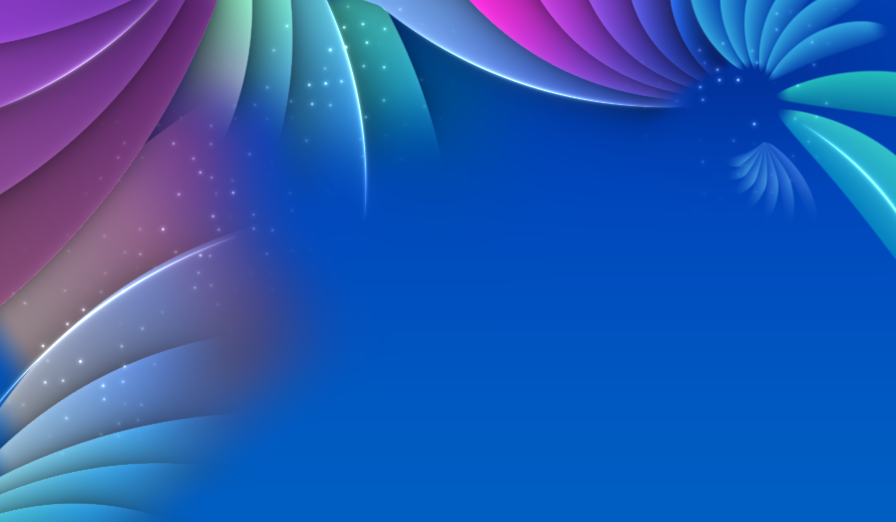
Reproduce this background procedurally as a Shadertoy shader.

```glsl
// Curled translucent feathers fan over a deep blue field, with glints and dust.
// Each feather is one side of a bent chord, painted back to front with a soft
// shadow; closed leaves reuse the bent chord and are spread by loops.

const float SOFT = .0028;
const vec4 STEM = vec4(.6, 1.05, .697, .576);     // hanging feather, root and tip
const vec4 SWEEP = vec4(1.306, .795, .725, .99);  // long pale feather, root and tip
const float STEM_BEND = -.035, SWEEP_BEND = -.055;

float hash(vec2 v) {
  return fract(sin(dot(v, vec2(127.1, 311.7))) * 43758.5);
}

float glow(vec2 p, vec2 centre, vec2 radius) {
  vec2 q = (p - centre) / radius;
  return exp(-dot(q, q));
}

// x: position along the chord, y: distance to the right of its curve
vec2 bentChord(vec2 p, vec4 ends, float bend) {
  vec2 chord = ends.zw - ends.xy;
  float len = length(chord);
  vec2 dir = chord / len, q = p - ends.xy;
  float t = dot(q, dir) / len, k = clamp(t, 0., 1.);
  return vec2(t, dot(q, vec2(dir.y, -dir.x)) - bend * 4. * k * (1. - k));
}

// Open feather with a lit edge; form holds bend, depth and start of the fade
void feather(inout vec3 col, vec2 p, vec4 ends, vec3 form, vec3 rootColor, vec3 tipColor) {
  vec2 c = bentChord(p, ends, form.x);
  float along = smoothstep(-.04, .1, c.x) * (1. - smoothstep(form.z, form.z + .45, c.x));
  float inside = max(c.y, 0.);
  float cover = smoothstep(-SOFT, SOFT, c.y) * (1. - smoothstep(.75, 1.4, inside / form.y));
  vec3 tint = mix(rootColor, tipColor, smoothstep(0., 1., c.x));
  tint *= 1.06 - .35 * smoothstep(0., form.y, inside);
  tint += .07 * exp(-inside / .012);
  col *= 1. - .3 * along * exp(-abs(c.y) / .025) * step(c.y, 0.);
  col = mix(col, tint, cover * along);
}

// Closed leaf, dark to lit across; form holds bend, width and start of the fade
void leaf(inout vec3 col, vec2 p, vec4 ends, vec3 form, vec3 dark, vec3 lit) {
  vec2 c = bentChord(p, ends, form.x);
  float k = clamp(c.x, 0., 1.);
  float halfWidth = form.y * 1.9 * pow(k, .75) * sqrt(1. - k);
  float cover = smoothstep(-SOFT, SOFT, halfWidth - abs(c.y));
  cover *= smoothstep(0., .08, c.x) * (1. - smoothstep(form.z, 1., c.x));
  float side = clamp(.5 - .5 * c.y / max(halfWidth, .001), 0., 1.);
  col = mix(col, mix(dark, lit, side), cover);
}

float glint(vec2 p, vec4 ends, float bend) {
  vec2 c = bentChord(p, ends, bend);
  float d = abs(c.y);
  return sin(3.14159 * clamp(c.x, 0., 1.)) * (exp(-d / .0022) + .15 * exp(-d / .012));
}

vec3 backdrop(vec2 p) {
  vec3 col = mix(vec3(0, .365, .76), vec3(0, .27, .74), smoothstep(0., .8, p.y));
  col = mix(col, vec3(.01, .17, .56), .75 * glow(p, vec2(1.4, .88), vec2(.4, .17)));
  col = mix(col, vec3(0, .32, .52), .7 * glow(p, vec2(.83, .84), vec2(.15, .18)));
  return mix(col, vec3(.45, .22, .52), .8 * glow(p, vec2(.33, .72), vec2(.15, .2)));
}

void leftFans(inout vec3 col, vec2 p) {
  // Lower fan, rose to teal
  feather(col, p, vec4(-.1, .45, .45, .85), vec3(0, .45, .5), vec3(.62, .56, .58), vec3(.55, .25, .54));
  feather(col, p, vec4(-.02, .19, .56, .587), vec3(-.07, .24, .48), vec3(.56, .59, .64), vec3(.3, .4, .77));
  feather(col, p, vec4(-.03, .11, .48, .364), vec3(-.05, .18, .5), vec3(.55, .7, .8), vec3(.25, .43, .83));
  for (float f = 0.; f < 1.1; f += .5) {
    vec4 ends = mix(vec4(-.05, .06, .536, .21), vec4(-.05, 0, .36, -.01), f);
    feather(col, p, ends, vec3(-.04, .12, .46), mix(vec3(.48, .77, .85), vec3(.24, .66, .75), f), vec3(.05, .45, .83));
  }
  // Hanging feathers, teal to pale green
  feather(col, p, vec4(.7, 1.05, .853, .654), vec3(-.02, .15, .5), vec3(.26, .74, .71), vec3(0, .42, .68));
  feather(col, p, STEM, vec3(STEM_BEND, .14, .52), vec3(.34, .72, .8), vec3(.05, .36, .77));
  feather(col, p, vec4(.55, 1.05, .525, .7), vec3(-.02, .1, .5), vec3(.43, .83, .75), vec3(.13, .38, .7));
  feather(col, p, vec4(.48, 1.05, .413, .7), vec3(-.025, .11, .5), vec3(.5, .84, .7), vec3(.5, .36, .66));
  // Purple corner
  for (float f = 0.; f < 1.1; f += .3333) {
    vec4 ends = mix(vec4(.435, 1.05, -.04, .38), vec4(.29, 1.02, -.04, .91), f * (1.4 - .4 * f));
    vec3 rootColor = mix(vec3(.38, .15, .46), vec3(.42, .2, .64), f);
    feather(col, p, ends, vec3(.045 * f - .06, .4, 1.1), rootColor, mix(vec3(.48, .27, .43), vec3(.52, .22, .74), f));
  }
}

void rightFan(inout vec3 col, vec2 p) {
  // Sweep from pale blue through magenta to violet
  feather(col, p, SWEEP, vec3(SWEEP_BEND, .22, .95), vec3(.16, .28, .74), vec3(.42, .6, .86));
  for (float f = 0.; f < 1.1; f += .25) {
    vec4 ends = vec4(mix(vec2(1.28, .81), vec2(1.36, .855), f), mix(.88, 1.28, pow(f, .75)), 1.02);
    vec3 form = mix(vec3(-.045, .18, 1), vec3(-.018, .04, 1), f);
    feather(col, p, ends, form, mix(vec3(.3, .28, .78), vec3(.03, .17, .56), f), mix(vec3(.92, .16, .8), vec3(.12, .36, .84), f));
  }
  // Blue spray above the hub
  for (float f = 0.; f < 1.1; f += .2) {
    float angle = mix(1.92, .4, f);
    vec2 hub = vec2(1.436, .83), dir = vec2(cos(angle), sin(angle));
    leaf(col, p, vec4(hub + .035 * dir, hub + .29 * dir), vec3(-.025, .032, .85), vec3(.03, .28, .68), vec3(.2, .66, .88));
  }
  // Broad teal leaves
  leaf(col, p, vec4(1.485, .79, 1.82, .42), vec3(-.05, .08, .65), vec3(.02, .5, .76), vec3(.2, .76, .78));
  leaf(col, p, vec4(1.48, .815, 1.88, .78), vec3(-.025, .052, .9), vec3(.03, .45, .65), vec3(.14, .74, .74));
  // Small curl below the hub
  for (float f = 0.; f < 1.1; f += .1667) {
    float angle = mix(3.6, 5.25, f);
    vec2 root = vec2(1.464, .73), dir = vec2(cos(angle), sin(angle));
    leaf(col, p, vec4(root, root + mix(.09, .19, f) * dir), vec3(-.015, .014, .45), vec3(.06, .3, .75), mix(vec3(.35, .78, .92), vec3(.2, .45, .85), f));
  }
}

// Random specks
float dust(vec2 p) {
  vec2 cell = floor(p * 28.), offset = .25 + .5 * vec2(hash(cell), hash(cell + 17.));
  float d = length(fract(p * 28.) - offset) / 28.;
  return smoothstep(.5, 1., hash(cell + 41.)) * (exp(-d * d / 7e-6) + .2 * exp(-d * d / 5e-5));
}

void mainImage(out vec4 fragColor, in vec2 fragCoord) {
  vec2 p = fragCoord / iResolution.xy * vec2(1.714, 1);
  vec3 col = backdrop(p);
  leftFans(col, p);
  rightFan(col, p);
  float shine = glint(p, vec4(-.08, .12, .46, .55), -.06) + glint(p, STEM, STEM_BEND);
  shine += glint(p, SWEEP, SWEEP_BEND) + glint(p, vec4(1.53, .765, 1.78, .48), -.03);
  shine += .7 * glint(p, vec4(.326, 1.027, -.04, .78), -.03);
  vec2 spread = vec2(.13);
  float dense = glow(p, vec2(.65, .88), spread) + glow(p, vec2(.36, .6), spread);
  dense += glow(p, vec2(1.44, .83), spread) + glow(p, vec2(.14, .33), spread);
  col += vec3(.75, .85, .85) * (.85 * shine + .7 * dense * dust(p));
  fragColor = vec4(clamp(col, 0., 1.), 1);
}
```
